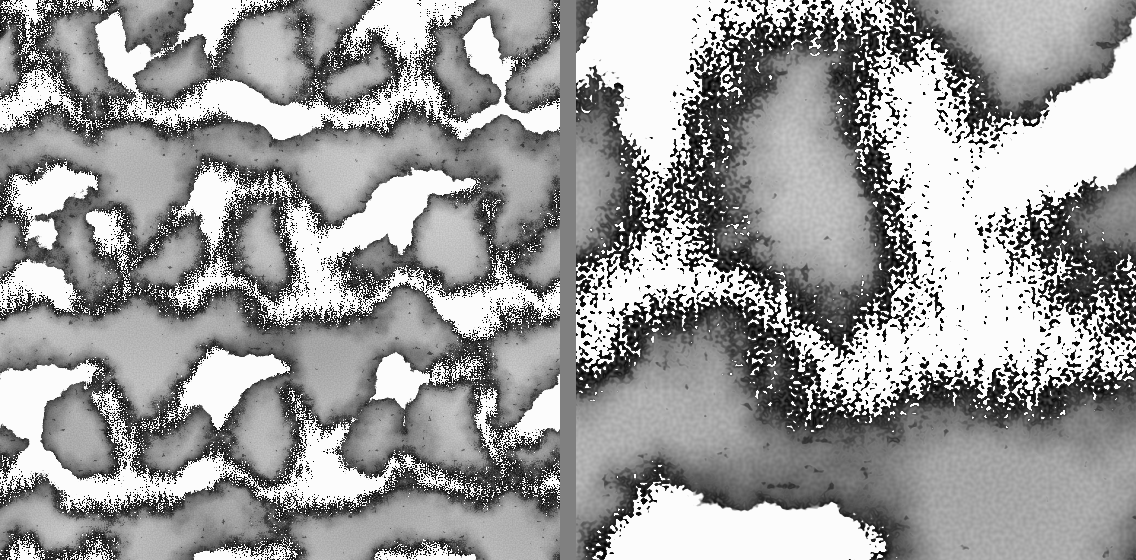
Left: the whole. Right: its middle third, enlarged.
This texture is drawn by a three.js fragment shader. Its source:

```glsl
// Tiling grey stone plateaus split by ragged white veins with dark, grainy borders.
varying vec2 vUv;

#define TILES 3.0          // vein patterns across the canvas
#define BAND_RADIUS 0.058  // half width of the wavy bands, in tiles
#define ARM_RADIUS 0.042   // half width of the branches, in tiles
#define HUB_RADIUS 0.085   // half width of the thick knots, in tiles
#define RAGGED 0.13        // edge distortion, in tiles
#define SWELL 0.052        // how much veins grow and vanish
#define FRAY 0.034         // depth of the speckled vein edges
#define HALO 0.017         // reach of the dark border
#define GRAIN_FREQ 384.0   // finest grain cells across the canvas
#define SHADE_DARK 0.35
#define SHADE_LIGHT 0.72
#define TAU 6.2831853

float hash(vec3 p) {
  p = fract(p * 0.1031);
  p += dot(p, p.zyx + 31.32);
  return fract((p.x + p.y) * p.z);
}

// Slope contribution of one wrapped lattice corner
float corner(vec2 cell, vec2 offset, vec2 freq, float seed) {
  float angle = TAU * hash(vec3(mod(cell, freq), seed));
  return dot(vec2(cos(angle), sin(angle)), offset);
}

// Gradient noise that wraps over the canvas
float gnoise(vec2 uv, vec2 freq, float seed) {
  vec2 p = uv * freq;
  vec2 i = floor(p), f = p - i;
  vec2 u = f * f * f * (f * (f * 6.0 - 15.0) + 10.0);
  vec2 e = vec2(1.0, 0.0);
  float low = mix(corner(i, f, freq, seed), corner(i + e, f - e, freq, seed), u.x);
  float high = mix(corner(i + e.yx, f - e.yx, freq, seed),
                   corner(i + 1.0, f - 1.0, freq, seed), u.x);
  return mix(low, high, u.y);
}

float fbm(vec2 uv, float freq, float seed) {
  float sum = 0.0, amp = 0.6;
  for (int k = 0; k < 4; k++) {
    sum += amp * gnoise(uv, vec2(freq), seed + float(k));
    freq *= 2.0;
    amp *= 0.55;
  }
  return sum;
}

// Distance to a segment repeated in every unit tile
float segment(vec2 p, vec2 a, vec2 b) {
  vec2 ab = b - a, r = p - a;
  r -= floor(r - 0.5 * ab + 0.5);
  return length(r - ab * clamp(dot(r, ab) / dot(ab, ab), 0.0, 1.0));
}

float smoothMin(float a, float b, float k) {
  float h = max(k - abs(a - b), 0.0) / k;
  return min(a, b) - 0.25 * h * h * k;
}

// Signed distance to the veins, in tiles
float veins(vec2 p) {
  float wave = 0.415 + 0.06 * cos(TAU * (p.x - 0.15)) + 0.045 * cos(2.0 * TAU * (p.x - 0.2));
  float dy = p.y - wave;
  float band = 0.88 * abs(dy - floor(dy + 0.5)) - BAND_RADIUS;

  vec2 hub = vec2(0.12, 0.97), fork = vec2(0.68, 0.58);
  float arms = segment(p, hub, vec2(0.17, 0.72));
  arms = min(arms, segment(p, hub, vec2(0.52, 1.02)));
  arms = min(arms, segment(p, hub, fork - vec2(1.0, 0.0)));
  arms = min(arms, segment(p, fork, vec2(0.59, 0.86)));
  arms = min(arms, segment(p, fork, vec2(0.72, 0.42)));
  float knot = segment(p, hub, hub + vec2(0.04, -0.06)) - HUB_RADIUS;
  return smoothMin(band, smoothMin(arms - ARM_RADIUS, knot, 0.08), 0.08);
}

void main() {
  // Ragged vein field, in canvas units
  vec2 warp = RAGGED * vec2(fbm(vUv, 14.0, 1.0), fbm(vUv, 14.0, 11.0));
  float swell = gnoise(vUv, vec2(6.0), 21.0);
  float d = veins(vUv * TILES + warp) / TILES - SWELL * swell;
  d += 0.008 * fbm(vUv, 40.0, 25.0);

  // Fine grain, with upright streaks
  float grain = gnoise(vUv, vec2(GRAIN_FREQ), 31.0);
  float streak = gnoise(vUv, vec2(150.0, 48.0), 32.0);
  float crisp = smoothstep(-0.08, 0.28, gnoise(vUv, vec2(5.0), 41.0) + 0.4 * swell);

  // Plateaus: lighter away from the veins
  float shade = mix(SHADE_DARK, SHADE_LIGHT, smoothstep(-0.008, 0.052, d));
  shade += 0.16 * gnoise(vUv, vec2(4.0), 51.0) + 0.07 * grain;

  // Soft dark specks that thin out with distance
  float speck = gnoise(vUv, vec2(84.0, 110.0), 61.0) + 0.25 * grain;
  shade *= 1.0 - 0.5 * smoothstep(0.3, 0.48, speck - 5.0 * max(d - 0.01, 0.0));

  // Dark grainy border
  float clump = fbm(vUv, 56.0, 71.0);
  float reach = mix(HALO, 0.002, crisp);
  float halo = smoothstep(-0.009, 0.007, reach - d + 0.016 * clump + 0.018 * grain);
  float ink = clamp(0.15 + 0.38 * grain, 0.02, 0.5);
  shade = mix(shade, ink, halo);

  // White veins, frayed or crisp
  float fray = mix(FRAY, 0.0015, crisp);
  float white = smoothstep(-0.0012, 0.0012, fray * (1.3 * grain + 0.7 * streak) - d - 0.1 * fray);
  shade = mix(shade, 0.99, white);

  gl_FragColor = vec4(vec3(clamp(shade, 0.0, 1.0)), 1.0);
}
```
